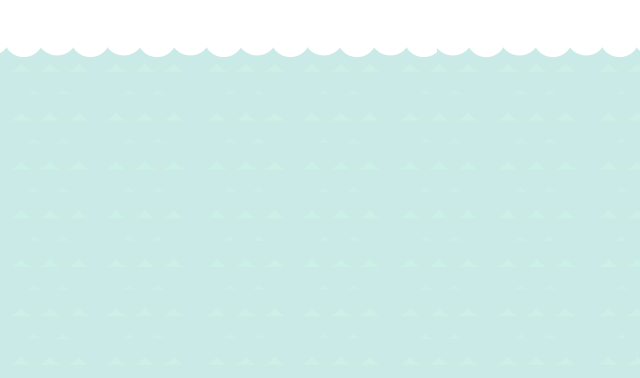
Give the GLSL for this pattern, as a Shadertoy shader.

```glsl
// Pale sea with a scalloped waterline and alternating rows of faint wave crests
#define DESIGN_W 768.0
#define WATERLINE 57.0
#define SCALLOP_PAIR 80.0
#define GROUP_STEP 117.5
#define ROW_STEP 58.65
#define CREST_STEP 34.7
#define BIG_CREST vec2(13.0, 10.0)
#define SMALL_CREST vec2(7.6, 5.6)
#define SEA vec3(0.788, 0.918, 0.906)
#define BIG_TINT vec3(0.798, 0.941, 0.906)
#define SMALL_TINT vec3(0.805, 0.930, 0.918)

const float SEAM_X = 524.0; // where the scallops restart

float hash(vec2 p) {
    vec3 q = fract(vec3(p.xyx) * 0.1031);
    q += dot(q, q.yzx + 33.33);
    return fract((q.x + q.y) * q.z);
}

float coverage(float dist, float px) {
    return clamp(dist / px + 0.5, 0.0, 1.0);
}

// Sky bites: alternate wide and narrow circular arcs, positive below the edge
float scallopEdge(vec2 p) {
    float t = mod(p.x - (p.x < SEAM_X ? 8.0 : 3.0), SCALLOP_PAIR);
    bool wide = t < 41.0;
    float halfW = wide ? 20.5 : 19.5;
    float depth = wide ? 11.5 : 9.5;
    float radius = (halfW * halfW + depth * depth) / (2.0 * depth);
    vec2 centre = vec2(wide ? 20.5 : 60.5, WATERLINE + depth - radius);
    return min(length(vec2(t, p.y) - centre) - radius, p.y - WATERLINE);
}

// Peak with concave flanks on a flat base; size is half width and height
float crest(vec2 p, vec2 size, float px) {
    float x = abs(p.x);
    float profile = size.y * pow(max(1.0 - x / size.x, 0.0), 1.55);
    return coverage(min(min(profile - p.y, p.y), size.x - x), px);
}

void mainImage(out vec4 fragColor, in vec2 fragCoord) {
    float px = DESIGN_W / iResolution.x;
    vec2 p = vec2(fragCoord.x, iResolution.y - fragCoord.y) * px;

    // Group and row cells, with uneven spacing between groups
    float group = floor((p.x - 1.25) / GROUP_STEP);
    float row = floor((p.y - 60.0) / ROW_STEP);
    float x = p.x - 60.0 - GROUP_STEP * group + 3.5 * mod(group, 2.0);
    float y = p.y - 60.0 - ROW_STEP * row;
    float bigX = x + (group == 4.0 ? 3.0 : 0.0);

    // Triples of large crests
    float bigMask = 0.0;
    for (float i = -1.0; i <= 1.0; i++)
        bigMask = max(bigMask, crest(vec2(bigX - i * CREST_STEP, 26.0 - y), BIG_CREST, px));

    // Pairs of small crests, varied in size, lean and height
    float smallMask = 0.0;
    for (float i = 0.0; i <= 1.0; i++) {
        float sizeVary = hash(vec2(group * 2.0 + i, 7.0));
        float rowVary = hash(vec2(group * 2.0 + i, row + 19.0));
        vec2 q = vec2(x + 19.6 - i * CREST_STEP, 53.0 + 0.8 * (rowVary - 0.5) - y);
        vec2 size = SMALL_CREST * vec2(0.8 + 0.4 * sizeVary, 0.85 + 0.35 * rowVary);
        size.x *= q.x > 0.0 ? 1.2 : 0.95;
        smallMask = max(smallMask, crest(q, size, px));
    }

    // Faint green glow around the large crests
    float glow = (1.0 - smoothstep(44.0, 54.0, abs(bigX)))
               * (1.0 - smoothstep(5.0, 11.0, abs(y - 23.0)));
    vec3 color = SEA - vec3(0.0, 0.0, 0.007) * glow;
    color = mix(color, SMALL_TINT, smallMask);
    color = mix(color, BIG_TINT, bigMask);
    color = mix(vec3(1.0), color, coverage(scallopEdge(p), px));
    fragColor = vec4(color, 1.0);
}
```
